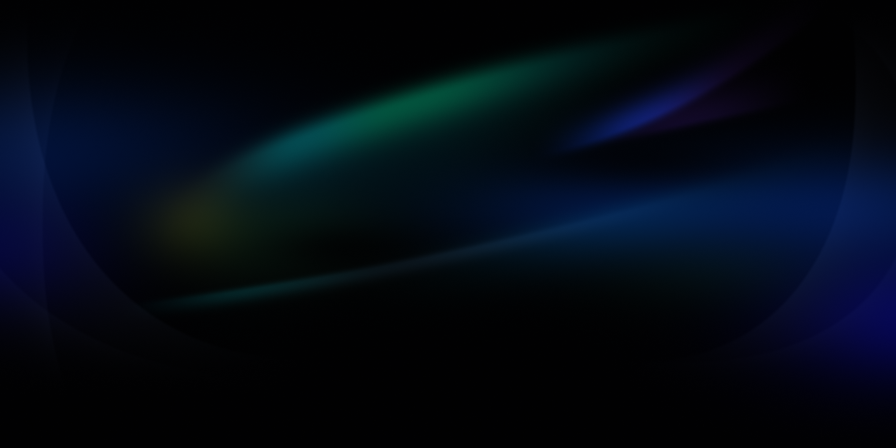
A WebGL 1 fragment shader for this background:

```glsl
precision highp float;
// Dark aurora backdrop: broad blue glows, a green arching veil, a forked
// blue-violet wisp and a thin lower ridge, framed by faint lens rims.
// Everything is summed light: soft ellipses, one-sided curves and rim falloffs.
uniform vec2 u_resolution;

const vec3 NAVY   = vec3(0.004, 0.075, 0.235);
const vec3 INDIGO = vec3(0.010, 0.012, 0.250);
const vec3 TEAL   = vec3(0.008, 0.230, 0.210);
const vec3 GREEN  = vec3(0.005, 0.270, 0.150);
const vec3 OLIVE  = vec3(0.110, 0.100, 0.015);
const vec3 AZURE  = vec3(0.030, 0.110, 0.390);
const vec3 VIOLET = vec3(0.080, 0.035, 0.170);
const vec3 MIST   = vec3(0.026, 0.032, 0.045);

float hash(vec2 p) {
  vec3 q = fract(vec3(p.xyx) * 0.1031);
  q += dot(q, q.yzx + 33.33);
  return fract((q.x + q.y) * q.z);
}

// Soft elliptical light
float glow(vec2 p, vec2 center, vec2 radius) {
  vec2 q = (p - center) / radius;
  return exp(-dot(q, q));
}

// Light around a curve, with separate widths above and below it
float veil(float d, float above, float below) {
  float q = d / (d > 0.0 ? above : below);
  return exp(-q * q);
}

// Rises over a.x..a.y, then falls over b.x..b.y
float span(float x, vec2 a, vec2 b) {
  return smoothstep(a.x, a.y, x) * (1.0 - smoothstep(b.x, b.y, x));
}

// Rounded lens rim: crisp inside, fading outward
float rim(vec2 p, vec2 center, vec2 radius, float reach) {
  const float POWER = 2.3;
  vec2 q = pow(abs(p - center) / radius, vec2(POWER));
  float d = (pow(q.x + q.y, 1.0 / POWER) - 1.0) * min(radius.x, radius.y);
  return smoothstep(-0.004, 0.004, d) * exp(-max(d, 0.0) / reach);
}

// Blue side glows and their dim links to the middle
vec3 sideLights(vec2 p) {
  vec3 c = NAVY * 0.85 * glow(p, vec2(0.05, 0.67), vec2(0.50, 0.15));
  c += INDIGO * 0.75 * glow(p, vec2(-0.04, 0.44), vec2(0.26, 0.14));
  c += NAVY * 1.15 * glow(p, vec2(1.86, 0.54), vec2(0.48, 0.12));
  c += NAVY * 0.65 * glow(p, vec2(1.28, 0.53), vec2(0.30, 0.10));
  c += INDIGO * 1.25 * glow(p, vec2(2.06, 0.29), vec2(0.30, 0.15));
  return c;
}

// Arching veil: bright upper edge with a wide teal underside
vec3 arch(vec2 p) {
  float run = max(p.x - 0.365, 0.004);
  float slope = 0.24 * pow(run, -0.4);
  float d = (p.y - 0.49 - 0.4 * pow(run, 0.6)) / sqrt(1.0 + slope * slope);
  vec3 tint = mix(OLIVE, TEAL, smoothstep(0.40, 0.66, p.x));
  tint = mix(tint, GREEN, smoothstep(0.68, 0.88, p.x));
  tint = mix(tint, TEAL * 0.7, smoothstep(0.95, 1.35, p.x));
  float crest = veil(d, 0.032, 0.060) * span(p.x, vec2(0.34, 0.68), vec2(0.90, 1.75));
  float body = veil(d, 0.035, 0.20) * span(p.x, vec2(0.38, 0.75), vec2(0.95, 1.50));
  vec3 c = tint * crest * 0.85 + vec3(0.003, 0.085, 0.095) * body;
  c += OLIVE * 0.75 * glow(p, vec2(0.43, 0.51), vec2(0.11, 0.085));
  return c + vec3(0.022, 0.055, 0.018) * glow(p, vec2(0.57, 0.48), vec2(0.24, 0.10));
}

// Forked wisp: a rising blue strand and a flatter violet one
vec3 wisp(vec2 p) {
  float run = p.x - 1.21;
  float d = p.y - 0.66 - 0.22 * run - 0.48 * run * run;
  float strand = veil(d, 0.050, 0.016) * span(p.x, vec2(1.18, 1.42), vec2(1.46, 1.86));
  vec3 c = mix(AZURE, VIOLET, smoothstep(1.42, 1.66, p.x)) * strand * 0.85;
  float fork = veil(p.y - 0.66 - 0.215 * run, 0.060, 0.014);
  return c + VIOLET * 0.75 * fork * span(p.x, vec2(1.30, 1.52), vec2(1.54, 1.82));
}

// Thin ridge sweeping upward, with teal haze below its right half
vec3 ridge(vec2 p) {
  float run = p.x - 0.34;
  float d = p.y - 0.32 - 0.13 * run - 0.06 * run * run;
  float line = veil(d, 0.010, 0.022) * span(p.x, vec2(0.26, 0.56), vec2(0.75, 1.70));
  vec3 tint = mix(vec3(0.01, 0.12, 0.13), vec3(0.05, 0.08, 0.11), smoothstep(0.5, 0.95, p.x));
  vec3 c = tint * line;
  c += vec3(0.003, 0.055, 0.060) * veil(d, 0.03, 0.09) * span(p.x, vec2(0.75, 1.30), vec2(1.35, 1.95));
  return c + vec3(0.008, 0.040, 0.025) * glow(p, vec2(1.60, 0.40), vec2(0.28, 0.09));
}

// Large overlapping lens rims at both sides
vec3 rims(vec2 p) {
  float left = rim(p, vec2(0.72, 0.95), vec2(0.66, 0.755), 0.10);
  left += 0.6 * rim(p, vec2(0.995, 0.50), vec2(0.90, 0.90), 0.06);
  left += 0.5 * rim(p, vec2(0.70, 0.85), vec2(0.85, 0.70), 0.05);
  float right = rim(p, vec2(1.40, 0.82), vec2(0.51, 0.63), 0.10);
  right += 0.6 * rim(p, vec2(1.50, 0.62), vec2(0.54, 0.43), 0.06);
  left *= 1.0 - smoothstep(0.15, 0.75, p.x);
  right *= smoothstep(1.35, 1.85, p.x);
  return MIST * (left + right) * span(p.y, vec2(0.10, 0.32), vec2(0.70, 1.0));
}

void main() {
  vec2 p = gl_FragCoord.xy / u_resolution * vec2(2.0, 1.0);
  vec3 color = sideLights(p) + arch(p) + ridge(p);
  // Shadows under the arch and under the wisp
  color *= 1.0 - 0.75 * glow(p, vec2(0.77, 0.445), vec2(0.17, 0.055));
  color *= 1.0 - 0.65 * glow(p, vec2(1.43, 0.64), vec2(0.25, 0.055));
  color += wisp(p) + rims(p) + vec3(0.004, 0.004, 0.007);
  // Fine dither against banding
  color += (hash(gl_FragCoord.xy) - 0.5) / 255.0;
  gl_FragColor = vec4(max(color, 0.0), 1.0);
}
```
